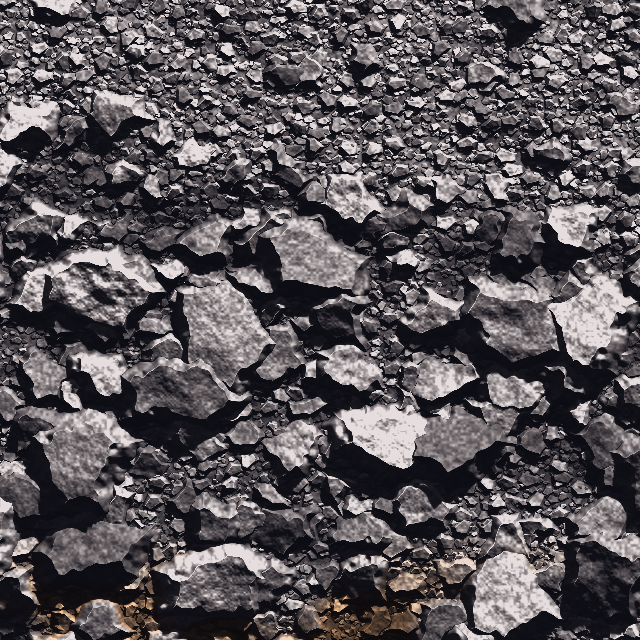
This texture is drawn by a three.js fragment shader. Its source:

```glsl
#define SUN normalize(vec3(0.32, 0.74, 0.52))
#define SHADE_COLOUR vec3(0.04, 0.04, 0.07)
#define STONE_COLOUR vec3(0.44, 0.41, 0.42)
#define PALE_COLOUR vec3(0.90, 0.87, 0.87)
#define DIRT_TINT vec3(1.12, 0.90, 0.66)
#define LARGEST_CELLS 4.6
#define LAYER_RATIO 1.8
#define STEEPNESS 2.2
#define AMBIENT 0.09
#define SUNLIGHT 1.25
#define GRAIN 0.0045

varying vec2 vUv;

float hash(vec2 p) {
  vec3 q = fract(p.xyx * 0.1031);
  q += dot(q, q.yzx + 33.33);
  return fract((q.x + q.y) * q.z);
}

vec3 hash3(vec2 p) {
  vec3 q = fract(p.xyx * vec3(0.1031, 0.1030, 0.0973));
  q += dot(q, q.yxz + 33.33);
  return fract((q.xxy + q.yzz) * q.zyx);
}

float noise(vec2 p) {
  vec2 i = floor(p), f = fract(p);
  f *= f * (3.0 - 2.0 * f);
  return mix(mix(hash(i), hash(i + vec2(1, 0)), f.x),
             mix(hash(i + vec2(0, 1)), hash(i + vec2(1, 1)), f.x), f.y);
}

float fbm(vec2 p) {
  float sum = 0.0, gain = 0.5;
  for (int i = 0; i < 3; i++) {
    sum += gain * noise(p);
    p = p * 2.1 + 17.3;
    gain *= 0.5;
  }
  return sum;
}

// Share of large blocks: the upper slope and lower right corner are gravel
float rubble(vec2 p) {
  float slope = smoothstep(0.06, -0.06, p.y + 0.2 * p.x - 0.82);
  float corner = smoothstep(0.58, 0.75, p.x) * smoothstep(0.28, 0.12, p.y);
  return slope * (1.0 - 0.8 * corner);
}

// One scattered layer of faceted stones; top holds height and tone
void addStones(vec2 p, float cells, inout vec2 top) {
  const mat2 fifthTurn = mat2(0.309, 0.951, -0.951, 0.309);
  vec2 q = p * cells, base = floor(q - 0.5);
  for (int k = 0; k < 4; k++) {
    float fk = float(k);
    vec2 cell = base + vec2(mod(fk, 2.0), floor(fk * 0.5));
    vec3 a = hash3(cell + cells * 7.3 + 40.0);
    vec3 b = hash3(cell + cells * 3.1 + 90.0);
    vec2 centre = cell + 0.5 + (a.xy - 0.5) * 0.7;
    float blocks = rubble(centre / cells);
    float share = cells < 10.0 ? 0.04 + 0.82 * blocks
                : cells < 20.0 ? 0.2 + 0.6 * blocks : 0.85;
    if (a.z > share) continue;

    vec2 d = (q - centre) * vec2(1.0, 1.2);
    float angle = 6.283 * b.x, edge = -1.0;
    vec2 facet = vec2(cos(angle), sin(angle));
    for (int j = 0; j < 5; j++) {
      float reach = mix(0.28, 0.5, fract(b.y * 9.0 + float(j) * 0.618));
      edge = max(edge, dot(d, facet) - reach);
      facet = fifthTurn * facet;
    }
    vec2 tilt = vec2(fract(b.x * 13.0), fract(b.z * 11.0)) - 0.5;
    float plateau = 0.22 + 0.16 * b.y + dot(d, tilt * 0.8);
    float h = min(-edge * STEEPNESS, plateau) / cells;
    if (edge < 0.0 && h > top.x)
      top = vec2(h, mix(0.25, b.z, smoothstep(0.0, 0.08, -edge)));
  }
}

// Height and tone of the whole heap
vec2 heap(vec2 p) {
  vec2 ragged = p + 0.022 * (vec2(noise(p * 24.0), noise(p * 24.0 + 61.0)) - 0.5)
                  + 0.009 * (vec2(noise(p * 80.0), noise(p * 80.0 + 37.0)) - 0.5);
  vec2 top = vec2(0.0, 0.25);
  float cells = LARGEST_CELLS;
  for (int i = 0; i < 6; i++) {
    addStones(i < 3 ? ragged : p, cells, top);
    cells *= LAYER_RATIO;
  }
  top.x += 0.045 * fbm(p * 8.0);
  return top;
}

float roughHeight(vec2 p) {
  return heap(p).x + GRAIN * fbm(p * 75.0);
}

// Soft cast shadow, marched towards the sun in growing steps
float sunlit(vec2 p, float h) {
  float light = 1.0, reach = 0.003;
  vec2 heading = normalize(SUN.xy);
  float rise = SUN.z / length(SUN.xy);
  for (int i = 0; i < 10; i++) {
    float cover = heap(p + heading * reach).x - h - rise * reach;
    light = min(light, 1.0 - smoothstep(0.0, 0.003 + 0.08 * reach, cover));
    reach *= 1.37;
  }
  return light;
}

void main() {
  vec2 p = vUv;
  float eps = 0.0012;
  vec2 top = heap(p);
  float h = top.x + GRAIN * fbm(p * 75.0);
  vec3 normal = normalize(vec3(h - roughHeight(p + vec2(eps, 0.0)),
                               h - roughHeight(p + vec2(0.0, eps)), eps));

  // Stone tone with mineral speckle
  float albedo = mix(0.5, 1.05, top.y) + 0.35 * smoothstep(0.9, 0.97, top.y);
  albedo *= 0.68 + 0.64 * noise(p * 230.0);

  // Sun, sky and dark crevices between blocks
  float sun = max(dot(normal, SUN), 0.0) * sunlit(p, top.x);
  float depth = smoothstep(0.01, 0.05, top.x);
  float crevice = mix(1.0, 0.45 + 0.55 * depth, rubble(p));
  float tone = albedo * crevice * (AMBIENT * (0.6 + normal.y * 0.4) + SUNLIGHT * sun);
  tone = clamp(tone, 0.0, 1.0);

  vec3 colour = mix(SHADE_COLOUR, STONE_COLOUR, min(tone * 2.0, 1.0));
  colour = mix(colour, PALE_COLOUR, max(tone * 2.0 - 1.0, 0.0));

  // Brown soil showing in patches along the foot
  float soil = smoothstep(0.18, 0.02, p.y) * smoothstep(0.45, 0.65, noise(p * 7.0 + 3.0));
  soil *= 1.0 - smoothstep(0.035, 0.06, top.x);
  gl_FragColor = vec4(colour * mix(vec3(1.0), DIRT_TINT, soil), 1.0);
}
```
